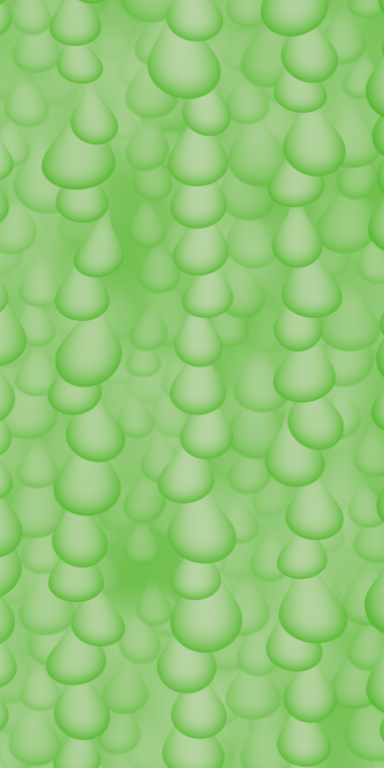
Reproduce this pattern procedurally as a Shadertoy shader.

```glsl
// Layered columns of soft green teardrops, faint at the back and crisp in front.

const vec3 DEEP_GREEN = vec3(0.31, 0.715, 0.15);
const vec3 PALE_GREEN = vec3(0.715, 0.83, 0.635);
const int LAYERS = 4;
const float COLUMN_PITCH = 0.28;   // all lengths are in canvas widths
const float ROW_PITCH = 0.12;
const float FRONT_OFFSET = 0.09;
const float MIN_RADIUS = 0.07;
const float MAX_RADIUS = 0.112;
const float NECK_WIDTH = 0.18;     // relative to the bulb radius
const float NECK_LENGTH = 2.3;
const float BACK_NECK_LENGTH = 1.7;
const float EDGE_SOFTNESS = 0.007;
const float BACK_SOFTNESS = 0.022;
const float BASE_TONE = 0.56;
const float BASE_VARIATION = 0.5;

float hash(vec2 p) {
    return fract(sin(dot(p, vec2(127.1, 311.7))) * 43758.5453);
}

float noise(vec2 p) {
    vec2 i = floor(p), f = fract(p);
    f = f * f * (3.0 - 2.0 * f);
    return mix(mix(hash(i), hash(i + vec2(1, 0)), f.x),
               mix(hash(i + vec2(0, 1)), hash(i + vec2(1, 1)), f.x), f.y);
}

// Returns tone and coverage of a drop with its widest line at y = 0.
vec2 drop(vec2 p, float radius, float aspect, float tilt, float softness, float neck) {
    p.x += tilt * p.y;
    float y = p.y / radius;
    float bell = exp(-y * y);
    float halfWidth = p.y > 0.0 ? radius * mix(NECK_WIDTH, 1.0, bell) : radius;
    float rim = p.y > 0.0 ? abs(p.x) / halfWidth
                          : length(p / vec2(radius, radius * aspect));

    softness = max(softness, 1.5 / iResolution.x);
    float coverage = smoothstep(0.0, softness, (1.0 - rim) * halfWidth);
    coverage *= 1.0 - smoothstep(0.4 * neck, neck, y);

    // The rim darkens toward the underside of the bulb.
    float underside = 1.0 - smoothstep(-0.4, 1.6, y);
    float edge = pow(min(rim, 1.0), 2.2);
    float tone = 0.94 - 0.96 * edge * mix(0.25, 1.0, underside);
    return vec2(tone - 0.1 * smoothstep(0.5, 2.0, y), coverage);
}

// Paints one layer of columns; higher drops cover the necks below them.
float paintLayer(float tone, float base, vec2 uv, int layer) {
    float depth = float(layer) / float(LAYERS - 1);
    bool front = layer == LAYERS - 1;
    float seed = float(layer) * 17.0 + 3.0;
    float offset = FRONT_OFFSET + 0.5 * COLUMN_PITCH * float(LAYERS - 1 - layer);
    float wander = front ? 0.035 : mix(0.12, 0.04, depth);
    float softness = mix(BACK_SOFTNESS, EDGE_SOFTNESS, depth);
    float neck = front ? NECK_LENGTH : BACK_NECK_LENGTH;
    float column = floor((uv.x - offset) / COLUMN_PITCH);

    for (int i = -1; i <= 1; i++) {
        float c = column + float(i);
        float phase = hash(vec2(c, seed)) * ROW_PITCH;
        float strength = front ? mix(0.92, 1.0, hash(vec2(c, seed + 1.0)))
                               : mix(0.22, 0.6, depth) * mix(0.6, 1.4, hash(vec2(c, seed + 2.0)));
        float columnSize = mix(0.88, 1.0, hash(vec2(c, seed + 3.0)));
        float columnShade = 0.14 * (hash(vec2(c, seed + 4.0)) - 0.5);
        float row = floor((uv.y - phase) / ROW_PITCH);

        for (int j = -2; j <= 1; j++) {
            vec2 id = vec2(c, row + float(j)) + seed * vec2(3.0, 7.0);
            float sizePick = hash(id);
            float radius = mix(MIN_RADIUS, MAX_RADIUS, pow(sizePick, 1.4))
                         * columnSize * (front ? 1.0 : 0.82);
            vec2 jitter = vec2(hash(id + 11.3), hash(id + 23.7)) - 0.5;
            vec2 center = vec2((c + 0.5) * COLUMN_PITCH + offset,
                               (row + float(j) + 0.5) * ROW_PITCH + phase);
            center += jitter * vec2(wander * 2.0, 0.05);
            float aspect = mix(0.68, 0.95, hash(id + 37.1));
            float tilt = 0.3 * (hash(id + 41.9) - 0.5);

            vec2 d = drop(uv - center, radius, aspect, tilt, softness, neck);
            tone = mix(tone, mix(base, d.x + columnShade, strength), d.y);
        }
    }
    return tone;
}

void mainImage(out vec4 fragColor, in vec2 fragCoord) {
    vec2 uv = fragCoord / iResolution.x;

    // Soft uneven backdrop
    float base = BASE_TONE + BASE_VARIATION * (noise(uv * vec2(9.0, 6.0) + 5.0) - 0.5);

    // Drops from back to front
    float tone = base;
    for (int layer = 0; layer < LAYERS; layer++) {
        tone = paintLayer(tone, base, uv, layer);
    }

    fragColor = vec4(mix(DEEP_GREEN, PALE_GREEN, clamp(tone, 0.0, 1.0)), 1.0);
}
```
